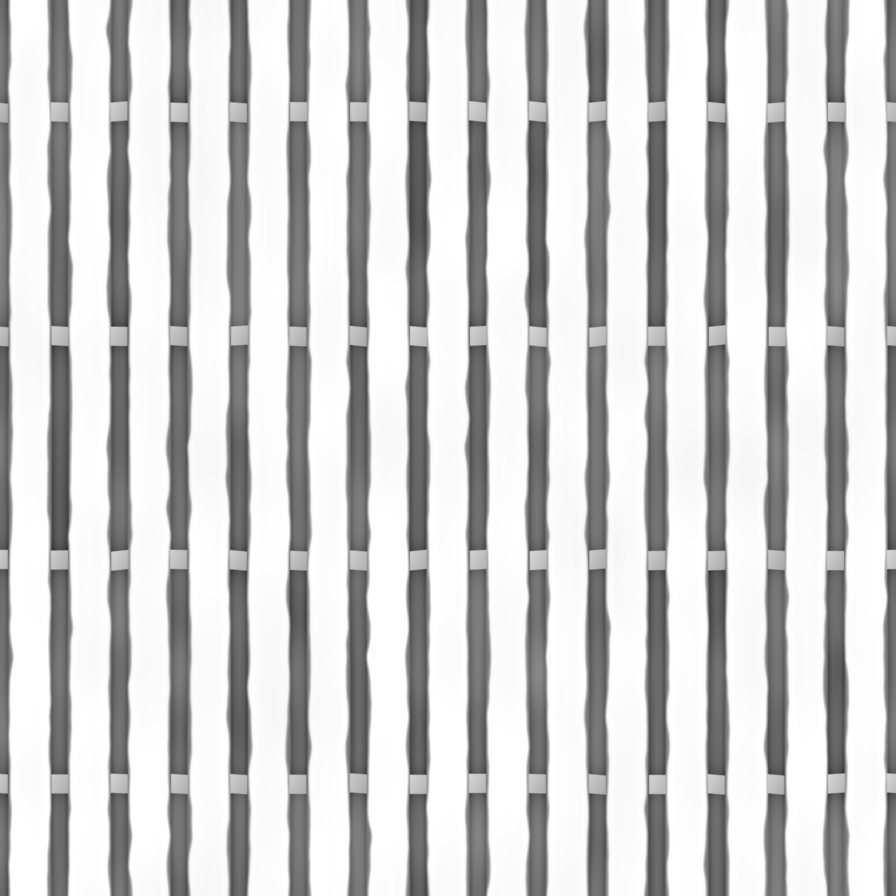
A Shadertoy shader for this pattern:

```glsl
// Upright grey bars with wavy soft rims on a faintly clouded white ground, each
// crossed by small pale bands. Bars are repeated cells with noise-driven edges;
// every noise lattice wraps, so the square tiles in both directions.

#define COLUMNS 15.0
#define ROWS 4.0
#define EDGE_HALF 0.188    // mean bar half width, in column widths
#define EDGE_WAVE 0.085    // how far the rims wander
#define CORE_HALF 0.145    // straight dark core half width
#define BAND_HALF 0.043    // band half height, in row heights
#define WAVES 30.0         // rim lattice steps down the canvas
#define CORE_TONE 0.415
#define BAND_TONE 0.75
#define GROUND_TONE 0.985

float hash(vec2 p) {
    vec3 q = fract(vec3(p.xyx) * 0.1031);
    q += dot(q, q.yzx + 33.33);
    return fract((q.x + q.y) * q.z);
}

// Value noise from 0 to 1 that wraps after a whole number of lattice steps
float wrapNoise(vec2 p, vec2 period, float seed) {
    vec2 i = floor(p), f = fract(p);
    f = f * f * (3.0 - 2.0 * f);
    vec2 a = mod(i, period) + seed, b = mod(i + 1.0, period) + seed;
    return mix(mix(hash(a), hash(vec2(b.x, a.y)), f.x),
               mix(hash(vec2(a.x, b.y)), hash(b), f.x), f.y);
}

// Noise along one bar
float barNoise(float column, float y, float steps, float seed) {
    return wrapNoise(vec2(column, y * steps), vec2(COLUMNS, steps), seed);
}

float groundTone(vec2 uv) {
    float cloud = 0.65 * wrapNoise(uv * vec2(9.0, 8.0), vec2(9.0, 8.0), 71.0)
                + 0.35 * wrapNoise(uv * vec2(19.0, 15.0), vec2(19.0, 15.0), 83.0);
    float streak = wrapNoise(uv * vec2(160.0, 8.0), vec2(160.0, 8.0), 97.0);
    return GROUND_TONE + 0.06 * (cloud - 0.4) + 0.008 * (streak - 0.5);
}

void mainImage(out vec4 fragColor, in vec2 fragCoord) {
    vec2 uv = fragCoord / iResolution.xy;
    vec2 pixel = vec2(COLUMNS, ROWS) / iResolution.xy;

    // Column cells are centred on bars, row cells on bands
    float column = mod(floor(uv.x * COLUMNS + 0.5), COLUMNS);
    float x = fract(uv.x * COLUMNS + 0.5) - 0.5;
    float row = floor(uv.y * ROWS);
    float y = fract(uv.y * ROWS) - 0.5;
    float segment = mod(floor(uv.y * ROWS + 0.5), ROWS);
    vec2 bandId = vec2(column, row);

    // The rims wander separately and are pinched at the bands
    float side = x < 0.0 ? 11.0 : 37.0;
    float wave = 0.75 * barNoise(column, uv.y, WAVES, side)
               + 0.25 * barNoise(column, uv.y, WAVES * 2.0, side + 8.0) - 0.5;
    float pinch = 1.0 - smoothstep(0.03, 0.13, abs(y));
    float halfWidth = EDGE_HALF + EDGE_WAVE * wave * (1.0 - 0.6 * pinch) - 0.012 * pinch;
    float depth = halfWidth - abs(x);

    // Core tone varies by segment, along the bar and in fine streaks
    float sway = 0.02 * (barNoise(column, uv.y, 12.0, 53.0) - 0.5);
    float coreX = x - sway;
    float tone = CORE_TONE + 0.09 * (hash(vec2(column, segment) + 19.0) - 0.5);
    tone += 0.09 * (barNoise(column, uv.y, 16.0, 61.0) - 0.5);
    tone += 0.03 * (wrapNoise(uv * vec2(210.0, 12.0), vec2(210.0, 12.0), 43.0) - 0.5);
    tone += 0.03 * (1.0 - smoothstep(0.0, 0.1, abs(coreX)));
    float crease = (abs(coreX) - CORE_HALF + 0.025) / 0.03;
    tone -= 0.06 * exp(-crease * crease);

    // Shadow above and below each band
    float bandGap = max(abs(y) - BAND_HALF, 0.0);
    tone -= 0.09 * exp(-bandGap / 0.03);

    // Lighter rim outside the core
    float rim = mix(0.66, 0.47, smoothstep(0.0, 0.055, depth));
    float inCore = 1.0 - smoothstep(CORE_HALF - 0.015, CORE_HALF + 0.02, abs(coreX));
    float bar = mix(rim, tone, inCore * smoothstep(0.0, 0.05, depth));

    // Pale band, slightly tilted and shaded toward the lower right
    float tilt = 0.06 * (hash(bandId + 29.0) - 0.5);
    float bandX = x - 0.03 * (hash(bandId + 47.0) - 0.5);
    float bandY = y + tilt * x - 0.006 * (hash(bandId + 59.0) - 0.5);
    vec2 q = abs(vec2(bandX, bandY)) - vec2(CORE_HALF + 0.005, BAND_HALF);
    vec2 cover = 1.0 - smoothstep(-pixel, pixel, q);
    float bandTone = BAND_TONE + 0.06 * (hash(bandId + 67.0) - 0.5);
    bandTone += 0.6 * bandY - 0.3 * bandX;
    bandTone -= 0.06 * smoothstep(-0.04, 0.0, q.x);
    bar = mix(bar, bandTone, cover.x * cover.y);

    // Soft outer edge over the ground, with a thin bright halo
    float ground = groundTone(uv) + 0.015 * exp(-abs(depth + 0.07) / 0.03);
    float soft = max(0.024, pixel.x);
    float grey = mix(ground, bar, smoothstep(-soft, soft, depth));
    fragColor = vec4(vec3(clamp(grey, 0.0, 1.0)), 1.0);
}
```
